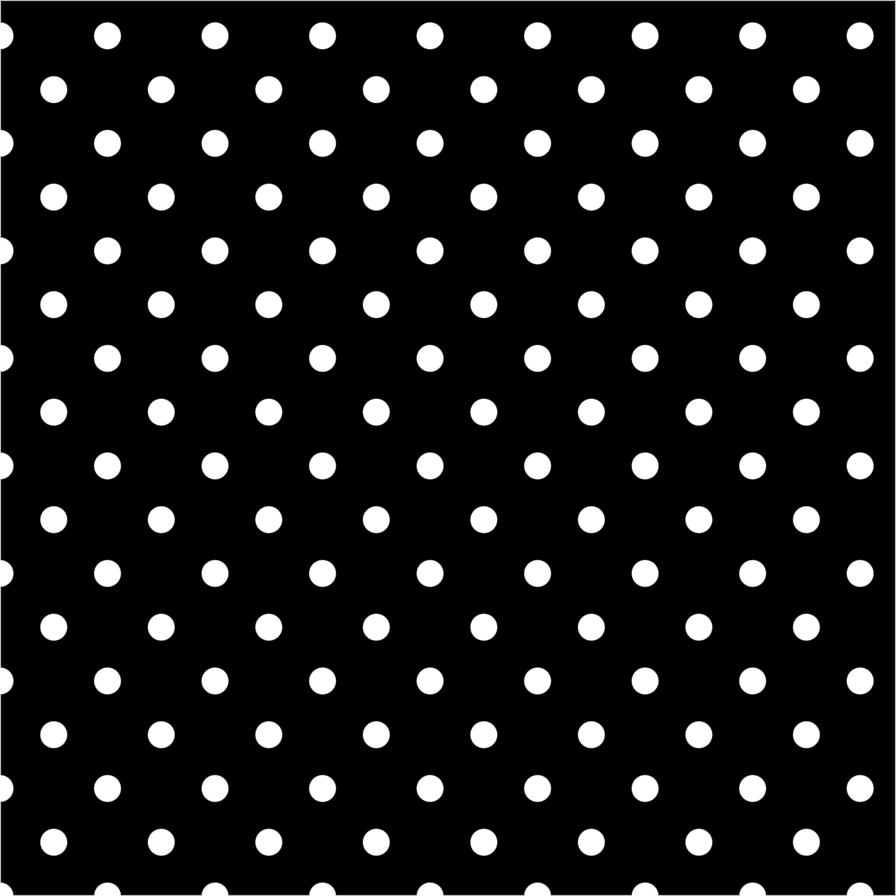
Write a three.js fragment shader that draws this pattern.

```glsl
// White polka dots in staggered rows on black, with a hairline grey rim.
varying vec2 vUv;

// Distance to the nearest point of a square lattice with unit spacing
float latticeDistance(vec2 p) {
  return length(fract(p + 0.5) - 0.5);
}

void main() {
  // Two lattices, the second shifted by half a cell both ways
  float spacing = 0.12;
  vec2 cell = vUv / spacing;
  float centreDistance = spacing * min(latticeDistance(cell), latticeDistance(cell + 0.5));
  float dots = 1.0 - smoothstep(0.014, 0.016, centreDistance);

  // Faint light rim along the canvas border
  vec2 inset = min(vUv, 1.0 - vUv);
  float rim = 0.9 * (1.0 - smoothstep(0.0, 0.002, min(inset.x, inset.y)));

  vec3 black = vec3(0.0);
  vec3 white = vec3(1.0);
  gl_FragColor = vec4(mix(black, white, max(dots, rim)), 1.0);
}
```
